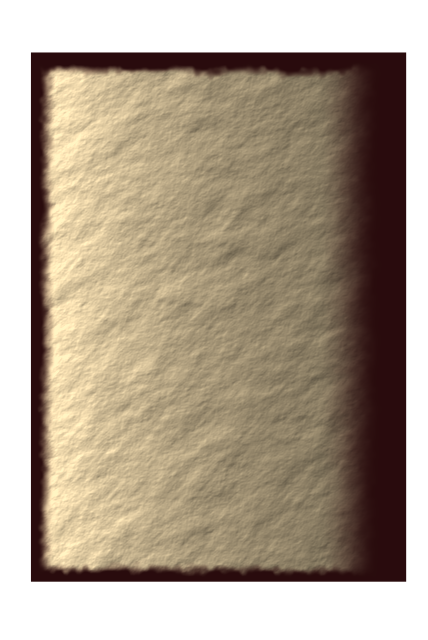
A WebGL 1 fragment shader for this texture:

```glsl
precision highp float;
// A sheet of rough parchment inside a dark maroon panel on a white ground.
// Layered value noise gives a height field; its slope towards the light
// shades the sheet, and soft, slightly ragged masks fade the sheet's edges.

uniform vec2 u_resolution;

// Layout as fractions of the canvas: lower left and upper right corners.
const vec2 PANEL_MIN = vec2(0.0723, 0.0911);
const vec2 PANEL_MAX = vec2(0.9490, 0.9180);
const vec2 SHEET_MIN = vec2(0.1090, 0.1100);
const vec2 SHEET_MAX = vec2(0.8130, 0.8880);

// Half widths of the sheet's soft edges.
const vec2 SOFT_MIN = vec2(0.019, 0.009);
const vec2 SOFT_MAX = vec2(0.073, 0.009);
const float EDGE_RAGGED = 0.016;

// Relief, in units of the canvas width.
const float GRAIN_FREQ = 15.0;
const float GRAIN_GAIN = 0.50;
const float GRAIN_ANGLE = 0.55;
const vec2 GRAIN_STRETCH = vec2(0.78, 1.15);
const vec2 TO_LIGHT = vec2(-0.60, 0.80);
const float SLOPE_STEP = 0.0035;
const float RELIEF = 2.5;

// Light falls off from left to right.
const float LIGHT_FLOOR = 0.40;
const float LIGHT_GAIN = 0.79;
const float LIGHT_DECAY = 2.42;

const vec3 GROUND = vec3(1.0);
const vec3 MAROON = vec3(0.160, 0.045, 0.050);
const vec3 PARCHMENT = vec3(1.0, 0.905, 0.720);

float hash(vec2 cell) {
    vec3 q = fract(cell.xyx * 0.1031);
    q += dot(q, q.yzx + 33.33);
    return fract((q.x + q.y) * q.z);
}

float valueNoise(vec2 p) {
    vec2 cell = floor(p);
    vec2 f = fract(p);
    f = f * f * f * (f * (f * 6.0 - 15.0) + 10.0);
    float low = mix(hash(cell), hash(cell + vec2(1.0, 0.0)), f.x);
    float high = mix(hash(cell + vec2(0.0, 1.0)), hash(cell + 1.0), f.x);
    return mix(low, high, f.y);
}

mat2 rotation(float angle) {
    float c = cos(angle);
    float s = sin(angle);
    return mat2(c, -s, s, c);
}

// Fractal height, stretched along the rising diagonal of the grain.
float paperHeight(vec2 p) {
    vec2 q = rotation(GRAIN_ANGLE) * p * GRAIN_STRETCH.yy;
    q *= GRAIN_FREQ * GRAIN_STRETCH / GRAIN_STRETCH.y;
    mat2 turn = rotation(0.65);
    float sum = 0.0;
    float amplitude = 0.5;
    for (int octave = 0; octave < 5; octave++) {
        sum += amplitude * valueNoise(q + 40.0);
        q = turn * q * 2.03 + 7.3;
        amplitude *= GRAIN_GAIN;
    }
    return sum;
}

// Antialiased box coverage.
float boxMask(vec2 uv, vec2 lo, vec2 hi) {
    vec2 inside = min(uv - lo, hi - uv) * u_resolution;
    vec2 cover = clamp(inside + 0.5, 0.0, 1.0);
    return cover.x * cover.y;
}

// Box coverage with a separate softness on each side.
float softMask(vec2 uv) {
    vec2 lo = smoothstep(-SOFT_MIN, SOFT_MIN, uv - SHEET_MIN);
    vec2 hi = smoothstep(-SOFT_MAX, SOFT_MAX, SHEET_MAX - uv);
    return lo.x * lo.y * hi.x * hi.y;
}

void main() {
    vec2 uv = gl_FragCoord.xy / u_resolution;
    vec2 p = gl_FragCoord.xy / u_resolution.x;

    // Relief shading from the slope facing the light.
    float here = paperHeight(p);
    float slope = here - paperHeight(p + TO_LIGHT * SLOPE_STEP);
    float relief = 1.0 + RELIEF * clamp(slope, -0.13, 0.13);

    // Side light over the sheet.
    float light = LIGHT_FLOOR + LIGHT_GAIN * exp(-LIGHT_DECAY * uv.x);
    vec3 sheet = PARCHMENT * min(light * relief, 1.06);

    // Ragged edges follow the grain.
    vec2 ragged = vec2(valueNoise(p * 65.0), valueNoise(p * 65.0 + 91.0)) - 0.5;
    vec2 warped = uv + EDGE_RAGGED * (0.5 * ragged + (here - 0.48));
    vec3 panel = mix(MAROON, sheet, softMask(warped));

    vec3 colour = mix(GROUND, panel, boxMask(uv, PANEL_MIN, PANEL_MAX));
    gl_FragColor = vec4(clamp(colour, 0.0, 1.0), 1.0);
}
```
